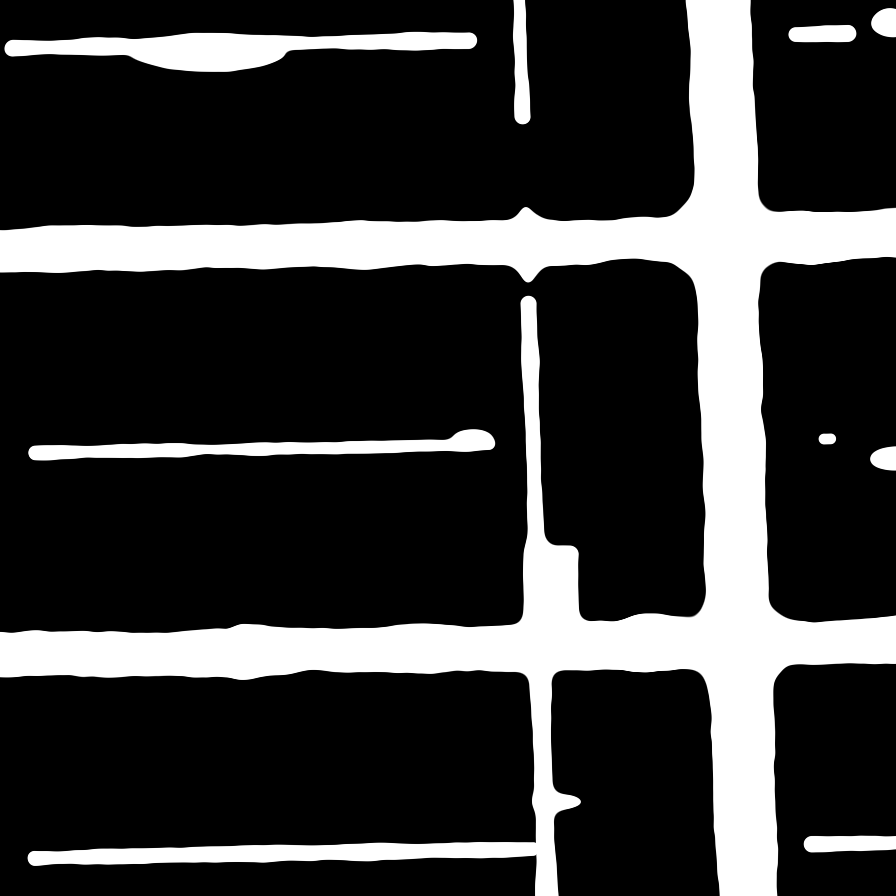
Write a WebGL 1 fragment shader that draws this texture map.

```glsl
precision highp float;
uniform vec2 u_resolution;

#define ROW_PERIOD 0.452
#define ROW_START 0.054
#define ROW_SLOPE 0.0175
#define COLUMN_SLOPE 0.031
#define BAR_X 0.803
#define BAR_HALF vec2(0.0355, 0.0255)
#define THIN_X 0.5795
#define THIN_HALF 0.0085
#define ROUGHNESS 0.0055
#define CORNER_BLEND 0.035
#define WEAR_BLEND 0.016

float hash(vec2 p) {
  p = fract(p * vec2(0.1031, 0.1137));
  p += dot(p, p.yx + 33.33);
  return fract((p.x + p.y) * p.x * 7.31);
}

// Smooth value noise from -1 to 1
float noise(vec2 p) {
  vec2 i = floor(p), f = fract(p);
  f = f * f * (3.0 - 2.0 * f);
  float low = mix(hash(i), hash(i + vec2(1.0, 0.0)), f.x);
  float high = mix(hash(i + vec2(0.0, 1.0)), hash(i + 1.0), f.x);
  return 2.0 * mix(low, high, f.y) - 1.0;
}

float fractalNoise(vec2 p) {
  float sum = 0.0, weight = 0.6;
  for (int octave = 0; octave < 3; octave++) {
    sum += weight * noise(p);
    p = p * 2.1 + 17.3;
    weight *= 0.5;
  }
  return sum;
}

float smoothUnion(float a, float b, float k) {
  float h = max(k - abs(a - b), 0.0) / k;
  return min(a, b) - 0.25 * k * h * h;
}

// Round-ended stroke running from start to end
float stroke(float along, float across, float start, float end, float halfWidth) {
  return length(vec2(along - clamp(along, start, end), across)) - halfWidth;
}

float ellipse(vec2 p, vec2 radius) {
  float k = length(p / radius);
  return k * (k - 1.0) / (length(p / (radius * radius)) + 0.001);
}

float roundBox(vec2 p, vec2 halfSize, float radius) {
  vec2 q = abs(p) - halfSize + radius;
  return length(max(q, 0.0)) + min(max(q.x, q.y), 0.0) - radius;
}

// Wide bars crossing at right angles, swollen in places
float wideBars(vec2 p, float rowY, float columnX, float rough) {
  float across = mod(rowY, ROW_PERIOD) - 0.5 * ROW_PERIOD;
  float swell = 0.009 * smoothstep(0.55, 1.0, noise(p * 11.0 + 4.0));
  vec2 d = abs(vec2(columnX - BAR_X, across)) - BAR_HALF;
  return smoothUnion(d.x, d.y, CORNER_BLEND) + rough - swell;
}

// Thin strokes halfway between the bars; their ends vary by row
float thinRows(float x, float rowY) {
  float row = floor(rowY / ROW_PERIOD + 0.5);
  float across = rowY - row * ROW_PERIOD;
  float odd = row * (2.0 - row);
  float start = 0.015 + 0.012 * row + 0.012 * odd;
  float end = 0.523 + 0.036 * row - 0.013 * odd;
  float left = stroke(x, across, start, end, 0.0085 - 0.0015 * odd);
  float stubStart = 0.888 + 0.009 * row + 0.023 * odd;
  float stubEnd = 0.946 + 0.071 * row - 0.09 * odd;
  float right = stroke(x, across, stubStart, stubEnd, 0.0085 - 0.003 * odd);
  return min(left, right);
}

// Broken thin column, pinched near the upper crossing
float thinColumn(float columnX, float y) {
  float across = columnX - THIN_X;
  float upper = stroke(y, across, -0.1, 0.13, THIN_HALF);
  float lower = stroke(y, across, 0.339, 1.1, THIN_HALF + 0.003 * smoothstep(0.5, 0.8, y));
  float node = ellipse(vec2(across, y - 0.273), vec2(0.014, 0.042));
  return min(min(upper, lower), node);
}

// Spilled lumps beside the thin strokes
float lumps(vec2 p) {
  float d = ellipse(p - vec2(0.235, 0.061), vec2(0.082, 0.019));
  d = min(d, ellipse(p - vec2(0.528, 0.488), vec2(0.019, 0.010)));
  d = min(d, roundBox(p - vec2(0.617, 0.655), vec2(0.029, 0.046), 0.01));
  d = min(d, ellipse(p - vec2(0.623, 0.895), vec2(0.026, 0.010)));
  d = min(d, ellipse(p - vec2(0.995, 0.025), vec2(0.022, 0.016)));
  return min(d, ellipse(p - vec2(0.998, 0.512), vec2(0.026, 0.013)));
}

void main() {
  vec2 p = gl_FragCoord.xy / u_resolution;
  p.y = 1.0 - p.y;

  // Slightly tilted grid axes
  float rowY = p.y + ROW_SLOPE * p.x - ROW_START;
  float columnX = p.x - COLUMN_SLOPE * p.y;
  float rough = ROUGHNESS * fractalNoise(p * 17.0 + 3.0);

  float thin = min(thinRows(p.x, rowY), thinColumn(columnX, p.y));
  thin = smoothUnion(thin, lumps(p), WEAR_BLEND) + 0.55 * rough;
  float shape = smoothUnion(wideBars(p, rowY, columnX, rough), thin, WEAR_BLEND);

  float edge = 0.6 / min(u_resolution.x, u_resolution.y);
  gl_FragColor = vec4(vec3(1.0 - smoothstep(-edge, edge, shape)), 1.0);
}
```
